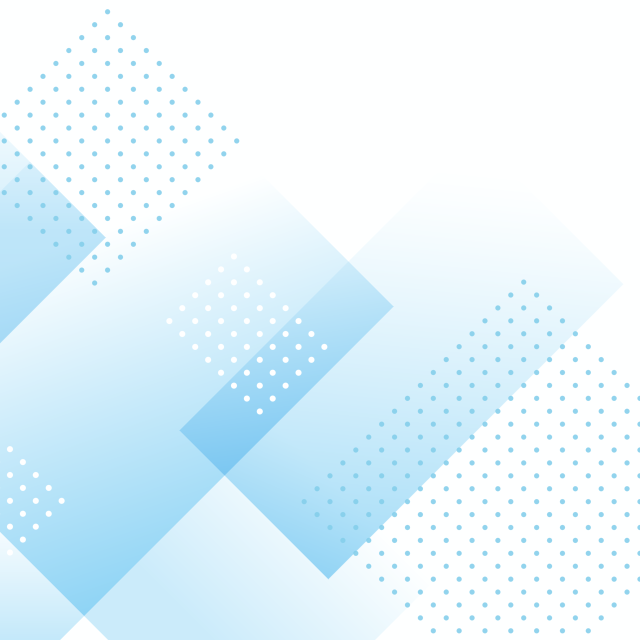
Give the GLSL for this background, as a Shadertoy shader.

```glsl
// Translucent sky-blue panels, turned 45 degrees, overlap on white and fade out.
// Each panel multiplies the colour below it by a graded tint; lattices of
// small blue and white dots lie on top, in the same diagonal coordinates.

#define PAPER vec3(0.995, 1.0, 1.0)
#define SKY vec3(0.56, 0.83, 0.96)
#define DOT_BLUE vec3(0.52, 0.81, 0.92)
#define DOT_WHITE vec3(1.0)
#define DOT_PITCH 0.04036
#define BLUE_RADIUS 0.0040
#define WHITE_RADIUS 0.0047
#define FAR 3.0

// Coverage from a signed distance, softened over about one pixel
float coverage(float dist) {
    float pixel = 1.0 / min(iResolution.x, iResolution.y);
    return 1.0 - smoothstep(-0.7 * pixel, 0.7 * pixel, dist);
}

// Box between two corners in diagonal coordinates
float panelMask(vec2 diag, vec2 lo, vec2 hi) {
    vec2 outside = max(lo - diag, diag - hi);
    return coverage(max(outside.x, outside.y) * inversesqrt(2.0));
}

// Linear ramp from 0 to 1
float ramp(float from, float to, float x) {
    return clamp((x - from) / (to - from), 0.0, 1.0);
}

// Multiply by a sky tint of the given strength
void tint(inout vec3 color, float strength) {
    color *= mix(vec3(1.0), SKY, strength);
}

// Lattice of dots: first dot at lo, with steps + 1 dots along each axis
float dotMask(vec2 diag, vec2 lo, vec2 steps, float radius) {
    vec2 cell = clamp(round((diag - lo) / DOT_PITCH), vec2(0.0), steps);
    float dist = length(diag - lo - cell * DOT_PITCH) * inversesqrt(2.0);
    return coverage(dist - radius);
}

void mainImage(out vec4 fragColor, in vec2 fragCoord) {
    vec2 p = fragCoord / iResolution.xy;
    p.y = 1.0 - p.y;                        // measure depth from the top
    vec2 diag = vec2(p.x - p.y, p.x + p.y); // up-right, down-right
    vec3 color = PAPER;

    // Large left panel
    float fade = ramp(0.417, 1.009, p.y + 0.35 * p.x);
    tint(color, fade * panelMask(diag, vec2(-0.831, -FAR), vec2(0.136, 1.094)));

    // Middle right panel
    fade = 0.86 * pow(ramp(0.195, 0.853, p.y - 0.1 * p.x), 1.3);
    tint(color, fade * panelMask(diag, vec2(-0.392, 0.953), vec2(0.53, 1.418)));

    // Two stacked panels at the upper left
    fade = 0.41 * ramp(0.13, 0.36, p.y);
    tint(color, fade * panelMask(diag, vec2(-FAR), vec2(-0.206, 0.5365)));
    fade = 0.30 * ramp(0.0, 0.55, p.y);
    tint(color, fade * panelMask(diag, vec2(-FAR, 0.2995), vec2(-0.206, 0.5365)));

    // Pale panels along the bottom
    fade = 0.45 * ramp(0.234, 0.664, -diag.x);
    tint(color, fade * panelMask(diag, vec2(-0.831, 1.094), vec2(-0.22, 1.586)));
    fade = 0.52 * ramp(0.80, 1.0, p.y);
    tint(color, fade * panelMask(diag, vec2(-FAR), vec2(-0.831, 1.094)));

    // Blue dot lattices: upper left, lower right
    float blue = dotMask(diag, vec2(-0.2943, 0.1865), vec2(11.0, 10.0), BLUE_RADIUS);
    blue = max(blue, dotMask(diag, vec2(-0.3086, 1.2591), vec2(17.0, 16.0), BLUE_RADIUS));
    color = mix(color, DOT_BLUE, 0.9 * blue);

    // White dot lattices: centre, left edge
    float white = dotMask(diag, vec2(-0.2370, 0.7663), vec2(5.0, 7.0), WHITE_RADIUS);
    white = max(white, dotMask(diag, vec2(-0.8477, 0.7174), vec2(4.0), WHITE_RADIUS));
    color = mix(color, DOT_WHITE, white);

    fragColor = vec4(color, 1.0);
}
```
